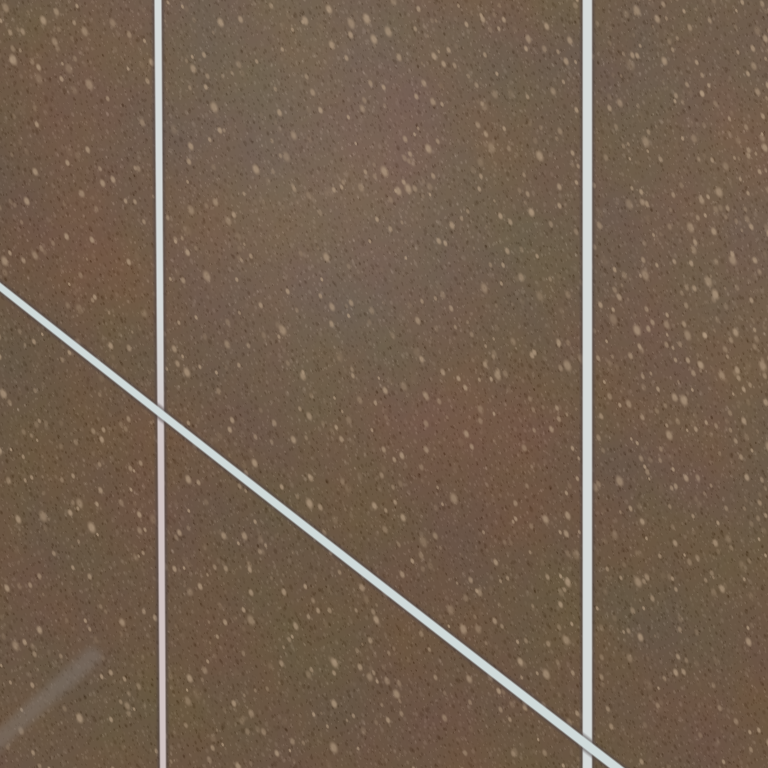
Give the GLSL for this texture, as a WebGL 2 fragment shader.

```glsl
#version 300 es
precision highp float;
// Brown speckled floor crossed by two upright pale lines and one slanting line.
// Slanted cellular flecks form the grain, layered sines tint the ground, and
// signed distances draw the lines with their thin dark fringes.
uniform vec2 u_resolution;
out vec4 fragColor;

#define GROUND vec3(0.415, 0.337, 0.264)
#define HAZE vec3(0.470, 0.402, 0.345)
#define FLECK vec3(0.69, 0.60, 0.50)
#define PAINT vec3(0.84, 0.86, 0.86)
#define PINK_PAINT vec3(0.82, 0.77, 0.77)
#define FRINGE vec3(0.31, 0.27, 0.27)
#define FLECK_TILT 0.42
#define FLECK_STRETCH 1.7
#define GRAIN 0.055
#define EDGE_SOFTNESS 0.0016

vec3 hash3(vec2 cell) {
    vec3 q = fract(cell.xyx * vec3(0.1031, 0.1030, 0.0973));
    q += dot(q, q.yxz + 33.33);
    return fract((q.xxy + q.yzz) * q.zyx);
}

// One jittered fleck per slanted cell: x = coverage, y = random value.
vec2 flecks(vec2 p, float density, float seed) {
    float c = cos(FLECK_TILT), s = sin(FLECK_TILT);
    vec2 q = vec2(c * p.x + s * p.y, (c * p.y - s * p.x) / FLECK_STRETCH);
    q = q * density + seed * 17.3;
    vec3 rnd = hash3(floor(q) + seed * 31.0);
    vec2 offset = fract(q) - 0.5 - (rnd.xy - 0.5) * 0.45;
    float radius = mix(0.17, 0.34, fract(rnd.x * 7.0 + rnd.y * 5.0));
    return vec2(smoothstep(radius, radius * 0.25, length(offset)), rnd.z);
}

// Slow patchy variation, roughly -1 to 1.
float patches(vec2 p) {
    float sum = 0.0, amp = 0.5;
    for (int i = 0; i < 4; i++) {
        p = mat2(0.8, 0.6, -0.6, 0.8) * p + 1.7;
        sum += amp * sin(p.x + 1.3 * sin(p.y)) * cos(p.y * 0.9);
        p *= 1.9;
        amp *= 0.6;
    }
    return sum;
}

float blob(vec2 p, vec2 center, vec2 size) {
    vec2 d = (p - center) / size;
    return exp(-dot(d, d));
}

float segmentDistance(vec2 p, vec2 a, vec2 b) {
    vec2 ab = b - a;
    return length(p - a - ab * clamp(dot(p - a, ab) / dot(ab, ab), 0.0, 1.0));
}

// Paints a line over a dark fringe, given distance and half width.
vec3 paintLine(vec3 color, float dist, float halfWidth, vec3 paint) {
    float soft = max(EDGE_SOFTNESS, 0.7 / u_resolution.y);
    float d = abs(dist);
    float fringe = smoothstep(halfWidth + 0.006, halfWidth, d);
    color = mix(color, FRINGE, 0.6 * fringe);
    return mix(color, paint, smoothstep(halfWidth + soft, halfWidth - soft, d));
}

void main() {
    vec2 p = gl_FragCoord.xy / u_resolution;

    // Ground: hazy upper part, warmer lower part, red and green patches.
    float haze = 0.85 * blob(p, vec2(0.44, 0.74), vec2(0.25, 0.27))
               + 0.50 * blob(p, vec2(0.98, 0.75), vec2(0.22, 0.38))
               + 0.40 * blob(p, vec2(0.35, 1.05), vec2(0.50, 0.20));
    vec3 color = mix(GROUND, HAZE, min(haze, 1.0));
    color += vec3(0.018, -0.007, -0.004) * patches(p * 13.0);
    color += vec3(0.006, 0.008, -0.014) * patches(p * 17.0 + 9.0);
    color += vec3(0.030, -0.004, 0.004) * (blob(p, vec2(0.10, 0.77), vec2(0.07, 0.14))
           + blob(p, vec2(0.60, 0.45), vec2(0.13, 0.06)));

    // Fine light and dark grain.
    for (int i = 0; i < 4; i++) {
        float layer = float(i);
        vec2 grain = flecks(p, 95.0 + 27.0 * layer, layer + 1.0);
        color += GRAIN * grain.x * (grain.y * 2.0 - 1.0);
    }

    // Sparse pale flecks, denser on the right.
    float amount = 0.20 + 0.16 * smoothstep(0.7, 0.9, p.x) * smoothstep(0.0, 0.5, p.y);
    for (int i = 0; i < 3; i++) {
        float layer = float(i);
        vec2 fleck = flecks(p, 52.0 + 15.0 * layer, layer + 7.0);
        float strength = smoothstep(1.0 - amount, 1.0, fleck.y);
        color = mix(color, FLECK, 0.75 * fleck.x * strength);
    }

    // Faint grey scuff in the lower left corner.
    float scuff = segmentDistance(p, vec2(-0.02, 0.02), vec2(0.12, 0.145));
    color = mix(color, vec3(0.50, 0.46, 0.43), 0.5 * smoothstep(0.020, 0.003, scuff));

    // Upright lines, then the slightly bowed slanting line.
    vec3 leftPaint = mix(PINK_PAINT, PAINT, smoothstep(0.35, 0.65, p.y));
    color = paintLine(color, p.x - mix(0.2122, 0.2057, p.y), mix(0.0040, 0.0047, p.y), leftPaint);
    color = paintLine(color, p.x - 0.7648, 0.0062, PAINT);
    float slantY = 0.6265 - 0.79 * p.x + 0.0125 * p.x * p.x;
    float slantDist = (p.y - slantY) * 0.787;
    color = paintLine(color, slantDist, mix(0.0045, 0.0062, p.x), PAINT * vec3(0.97, 1.0, 1.0));

    fragColor = vec4(clamp(color, 0.0, 1.0), 1.0);
}
```
